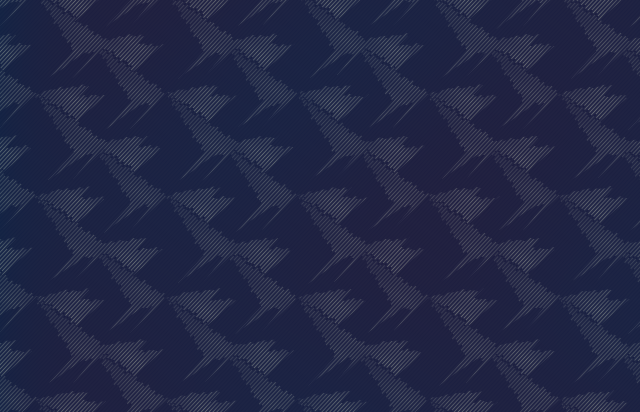
A Shadertoy shader for this pattern:

```glsl
// Navy fabric with staggered rows of winged shards drawn in fine diagonal hatching.
#define REPEATS_ACROSS 4.89
#define TILE vec2(1.0, 0.779)
#define ORIGIN vec2(0.713, 0.325)
#define STAGGER vec2(0.56, 0.39)
#define HATCH_ANGLE 0.82
#define HATCH_DENSITY 46.0
#define LINE_WIDTH 0.36
#define RAGGED 0.012
#define NAVY vec3(0.122, 0.138, 0.262)
#define SHADE vec3(0.092, 0.112, 0.248)
#define THREAD vec3(0.375, 0.395, 0.435)

// Outlines relative to the joint of a motif, y pointing down
const vec2 WING[8] = vec2[8](
    vec2(0.0, 0.0), vec2(0.20, -0.045), vec2(0.41, -0.06), vec2(0.34, 0.015),
    vec2(0.53, 0.02), vec2(0.31, 0.215), vec2(0.27, 0.165), vec2(0.16, 0.09));
const vec2 BODY[8] = vec2[8](
    vec2(0.0, 0.0), vec2(0.20, 0.145), vec2(0.56, 0.39), vec2(0.29, 0.65),
    vec2(0.44, 0.47), vec2(0.37, 0.47), vec2(0.095, 0.66), vec2(0.29, 0.45));

// Signed distance to a polygon, negative inside
float polygonDistance(vec2 p, vec2 corners[8]) {
    float nearest = dot(p - corners[0], p - corners[0]);
    float side = 1.0;
    for (int i = 0, j = 7; i < 8; j = i, i++) {
        vec2 edge = corners[j] - corners[i];
        vec2 w = p - corners[i];
        vec2 gap = w - edge * clamp(dot(w, edge) / dot(edge, edge), 0.0, 1.0);
        nearest = min(nearest, dot(gap, gap));
        bvec3 crossing = bvec3(p.y >= corners[i].y, p.y < corners[j].y,
                               edge.x * w.y > edge.y * w.x);
        if (all(crossing) || all(not(crossing))) side = -side;
    }
    return side * sqrt(nearest);
}

float coverage(float d, float pixel) {
    return clamp(0.5 - d / pixel, 0.0, 1.0);
}

float glow(vec2 p, vec2 center, float falloff) {
    vec2 d = p - center;
    return exp(-falloff * dot(d, d));
}

// Hatch strength of one motif per tile
float motifTone(vec2 p, float pixel) {
    vec2 margin = vec2(0.15, 0.09);
    vec2 q = mod(p + margin, TILE) - margin;
    float wing = coverage(polygonDistance(q, WING), pixel);
    float body = coverage(polygonDistance(q, BODY), pixel);
    float wingTone = 0.50 + 0.48 * glow(q, vec2(0.29, 0.11), 36.0);
    float bodyTone = 0.44 + 0.26 * glow(q, vec2(0.38, 0.40), 30.0)
                   + 0.10 * glow(q, vec2(0.20, 0.60), 30.0);
    return max(wing * wingTone, body * bodyTone);
}

// Slow drift between cool blue and violet
vec3 clothTint(vec2 uv) {
    float drift = sin(uv.x * 9.0 + 1.2 * sin(uv.y * 4.0) + 0.6)
                + 0.6 * sin(uv.x * 4.0 - uv.y * 7.0 + 2.0);
    float leftEdge = exp(-uv.x * 14.0);
    return vec3(0.007, -0.004, -0.005) * drift + vec3(-0.04, 0.008, 0.012) * leftEdge;
}

void mainImage(out vec4 fragColor, in vec2 fragCoord) {
    vec2 uv = fragCoord / iResolution.xy;
    float pixel = REPEATS_ACROSS / iResolution.x;
    vec2 p = vec2(fragCoord.x, iResolution.y - fragCoord.y) * pixel;

    // Diagonal threads
    vec2 along = vec2(cos(HATCH_ANGLE), -sin(HATCH_ANGLE));
    vec2 across = vec2(-along.y, along.x);
    float hatch = dot(p, across) * HATCH_DENSITY;
    float id = floor(hatch);
    float offset = abs(fract(hatch) - 0.5) - 0.5 * LINE_WIDTH;
    float thread = coverage(offset, pixel * HATCH_DENSITY);

    // Each thread ends at a slightly different length
    float uneven = sin(id * 2.4) + 0.6 * sin(id * 5.3 + 1.0);
    vec2 q = p - ORIGIN + along * uneven * RAGGED;
    float tone = max(motifTone(q, pixel), motifTone(q - STAGGER, pixel));
    tone *= 1.0 + 0.06 * sin(id * 3.7);

    // Faint ground weave, then the bright threads
    vec3 color = mix(NAVY, SHADE, 0.45 * thread);
    color = mix(color, THREAD, thread * tone);
    color = mix(color, NAVY * 1.15, 0.35 * tone * (1.0 - thread));
    fragColor = vec4(color + clothTint(uv), 1.0);
}
```
